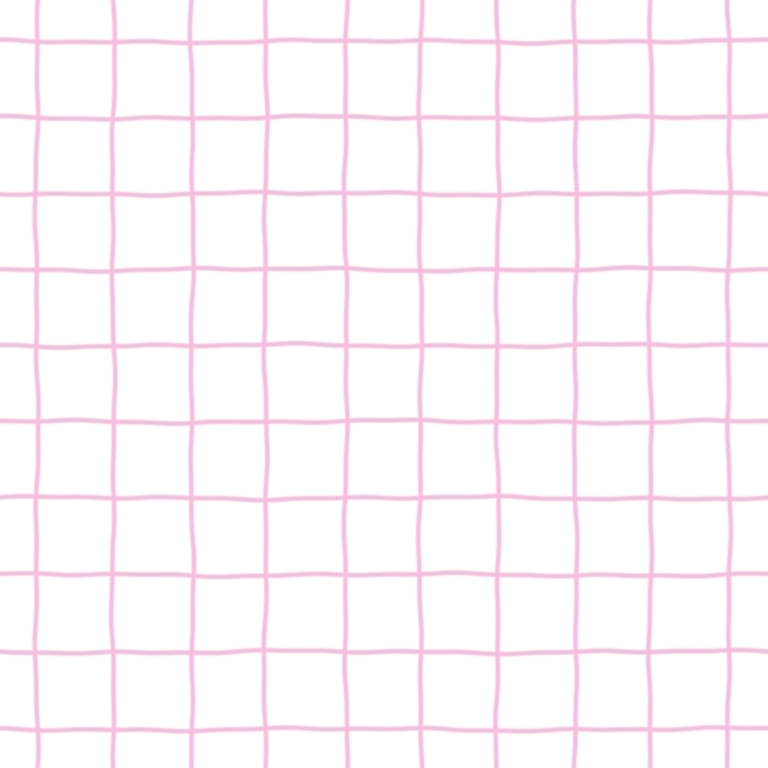
Write a three.js fragment shader that draws this pattern.

```glsl
varying vec2 vUv;

const float TAU = 6.2831853;
const float CELLS = 10.0;          // lines across and down
const vec2 CENTRE = vec2(0.482, 0.486); // line position inside a cell
const float CORE = 0.009;          // half widths, in cells
const float EDGE = 0.045;
const float HALO = 0.062;
const float WOBBLE = 0.013;        // hand-drawn sway, in cells
const float CROSS_REACH = 0.16;    // extent of the pinker ink at crossings
const vec3 PAPER = vec3(1.0);
const vec3 BLUSH = vec3(1.0, 0.95, 0.985);
const vec3 MAUVE = vec3(0.91, 0.77, 0.86);
const vec3 PINK = vec3(0.965, 0.745, 0.865);

float hash(float n) {
  return fract(sin(n * 127.1 + 3.7) * 437.58);
}

// Layered sines with whole periods, so each line joins across the edges
float sway(float along, float seed) {
  float t = TAU * along / CELLS;
  return WOBBLE * (sin(2.0 * t + TAU * hash(seed))
    + 0.8 * sin(5.0 * t + TAU * hash(seed + 31.0))
    + 0.45 * sin(11.0 * t + TAU * hash(seed + 67.0)));
}

// Uneven spacing: columns jitter, rows drift slowly
float columnShift(float i) {
  return 0.025 * sin(2.9 * i + 2.54) * cos(0.6 * (i - 3.0));
}

float rowShift(float i) {
  return 0.03 * sin(0.4 * i + 0.6);
}

float inkTone(float along, float seed) {
  return 0.5 + 0.3 * sin(1.9 * along + TAU * hash(seed))
    + 0.2 * sin(4.4 * along + TAU * hash(seed + 11.0));
}

void main() {
  vec2 p = vUv * CELLS;
  vec2 index = floor(p);
  vec2 seed = index + vec2(5.0, 140.0);

  // Distance to the column line (x) and the row line (y)
  vec2 shift = vec2(columnShift(index.x) + sway(p.y, seed.x),
                    rowShift(index.y) + sway(p.x, seed.y));
  vec2 d = abs(fract(p) - CENTRE - shift);

  vec2 line = 1.0 - smoothstep(vec2(CORE), vec2(EDGE), d);
  float ink = 1.0 - (1.0 - line.x) * (1.0 - line.y);
  float halo = 1.0 - smoothstep(EDGE * 0.7, HALO, min(d.x, d.y));

  // Ink drifts between mauve and pink, pinkest where lines cross
  float columnTone = 0.3 + 0.5 * inkTone(p.y, seed.x);
  float rowTone = 0.1 + 0.5 * inkTone(p.x, seed.y);
  float tone = mix(rowTone, columnTone, smoothstep(-0.03, 0.03, d.y - d.x));
  float crossing = 1.0 - smoothstep(0.03, CROSS_REACH, max(d.x, d.y));
  vec3 inkColour = mix(MAUVE, PINK, max(tone, crossing));

  vec3 colour = mix(PAPER, BLUSH, halo);
  colour = mix(colour, inkColour, ink);
  gl_FragColor = vec4(colour, 1.0);
}
```
